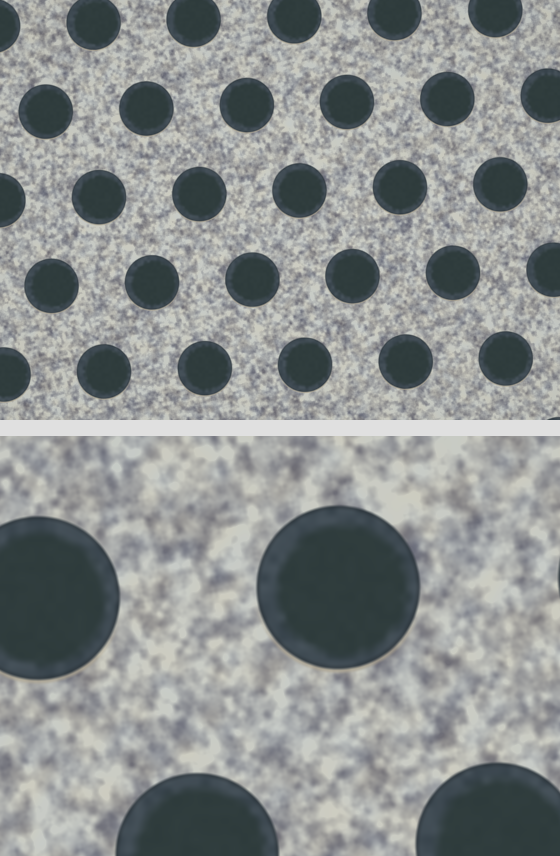
Top: the whole. Bottom: its middle third, enlarged.
Reproduce this pattern procedurally as a WebGL 2 fragment shader.

```glsl
#version 300 es
precision highp float;

uniform vec2 u_resolution;
out vec4 fragColor;

// Lengths are fractions of the canvas height
#define STEP_ALONG vec2(0.2391, 0.0076)
#define STEP_DOWN vec2(0.1260, -0.2036)
#define ANCHOR vec2(0.7135, 0.5460)
#define HOLE_RADIUS 0.0648
#define CORE_RATIO 0.80
#define JITTER 0.0012
#define GRAIN_FREQ 78.0
#define GRAIN_CONTRAST 2.7

const vec3 STONE_LIGHT = vec3(0.735, 0.742, 0.720);
const vec3 STONE_DARK = vec3(0.505, 0.508, 0.530);
const vec3 HOLE_CORE = vec3(0.185, 0.236, 0.238);
const vec3 HOLE_RIM = vec3(0.245, 0.290, 0.322);
const vec3 EDGE_WARM = vec3(0.700, 0.660, 0.570);

float hash(vec2 p) {
    return fract(sin(dot(p, vec2(12.9898, 78.233))) * 43758.5453);
}

float valueNoise(vec2 p) {
    vec2 cell = floor(p);
    vec2 f = fract(p);
    f = f * f * (3.0 - 2.0 * f);
    float low = mix(hash(cell), hash(cell + vec2(1.0, 0.0)), f.x);
    float high = mix(hash(cell + vec2(0.0, 1.0)), hash(cell + vec2(1.0)), f.x);
    return mix(low, high, f.y);
}

// Speckled stone: coarse clouds, crystals and fine grit
vec3 granite(vec2 p) {
    mat2 turn = mat2(0.8, 0.6, -0.6, 0.8);
    vec2 q = turn * p;
    float speckle = 0.18 * valueNoise(q * GRAIN_FREQ * 0.42)
                  + 0.42 * valueNoise(p * GRAIN_FREQ + 17.0)
                  + 0.40 * valueNoise(turn * q * GRAIN_FREQ * 1.9 + 41.0);
    float grit = valueNoise(q * GRAIN_FREQ * 4.0 + 9.0) - 0.5;
    float tone = 0.69 + GRAIN_CONTRAST * (speckle - 0.5) + 0.28 * grit;
    vec3 stone = mix(STONE_DARK, STONE_LIGHT, clamp(tone, -0.35, 1.2));

    // Faint warm and cool crystals
    float tint = valueNoise(q * GRAIN_FREQ * 0.8 + 73.0) - 0.5;
    return stone + tint * vec3(0.025, 0.004, -0.030);
}

// Recessed hole: dark core, bluish wall and mottled rim
vec3 holeColor(vec2 d, vec2 p, vec2 id) {
    vec2 wobble = vec2(hash(id + 3.1), hash(id + 8.7)) - 0.5;
    vec2 coreOffset = HOLE_RADIUS * (vec2(0.06, -0.01) + 0.07 * wobble);
    float mottle = valueNoise(p * 130.0 + 5.0) - 0.5;
    float r = length(d - coreOffset) / HOLE_RADIUS + 0.06 * mottle;
    float wall = smoothstep(CORE_RATIO - 0.09, CORE_RATIO + 0.09, r);
    vec3 color = mix(HOLE_CORE, HOLE_RIM, wall);
    color += mottle * mix(0.012, 0.060, wall);

    // Shadow tucked under the lip
    float lip = smoothstep(0.93, 1.0, length(d) / HOLE_RADIUS);
    return color * (1.0 - 0.20 * lip);
}

void main() {
    vec2 p = gl_FragCoord.xy / u_resolution.y;
    float pixel = 1.0 / u_resolution.y;

    // Nearest hole of the slanted lattice
    mat2 lattice = mat2(STEP_ALONG, STEP_DOWN);
    vec2 id = round(inverse(lattice) * (p - ANCHOR));
    vec2 shift = JITTER * (vec2(hash(id), hash(id + 5.3)) - 0.5);
    vec2 d = p - ANCHOR - lattice * id - shift;
    float dist = length(d) - HOLE_RADIUS;

    // Stone with uneven daylight
    vec2 fromCenter = gl_FragCoord.xy / u_resolution - vec2(0.5, 0.42);
    vec3 color = granite(p) * (1.015 - 0.10 * dot(fromCenter, fromCenter));

    // Thin bright chamfer on the lower side
    float chamfer = smoothstep(0.0035, 0.0, abs(dist - 0.001));
    float below = smoothstep(0.1, 0.9, -d.y / HOLE_RADIUS);
    color = mix(color, EDGE_WARM, 0.65 * chamfer * below);

    // Hole over stone with a soft edge
    float soft = max(pixel, 0.0016);
    float cover = 1.0 - smoothstep(-soft, soft, dist);
    color = mix(color, holeColor(d, p, id), cover);

    fragColor = vec4(clamp(color, 0.0, 1.0), 1.0);
}
```
